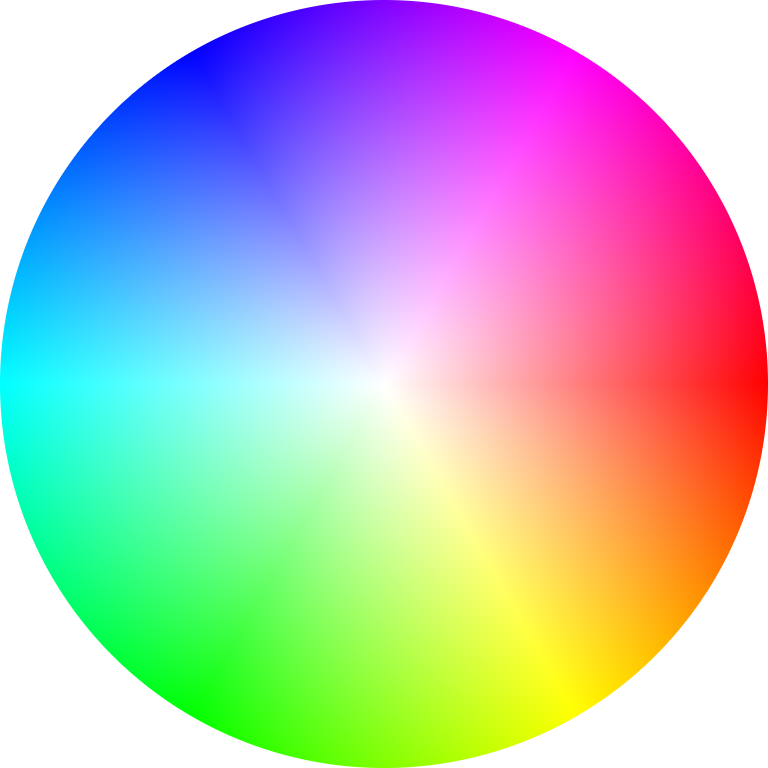
Give the GLSL for this background, as a Shadertoy shader.

```glsl
// Draws a hue and saturation colour wheel that fills the canvas, on white.

const float TAU = 6.2831853;
const vec2 WHEEL_CENTER = vec2(0.5);
const float WHEEL_RADIUS = 0.5;
const float HUE_DIRECTION = -1.0; // -1 turns clockwise, 1 counterclockwise
const float HUE_START = 0.0;      // hue at the right, in turns
const float BRIGHTNESS = 1.0;
const vec3 BACKGROUND = vec3(1.0);

// Hue in turns, saturation and value from 0 to 1
vec3 hsvToRgb(float hue, float saturation, float value) {
    vec3 ramp = abs(fract(hue + vec3(0.0, 2.0, 1.0) / 3.0) * 6.0 - 3.0) - 1.0;
    return value * mix(vec3(1.0), clamp(ramp, 0.0, 1.0), saturation);
}

void mainImage(out vec4 fragColor, in vec2 fragCoord) {
    // Square canvas units
    float side = min(iResolution.x, iResolution.y);
    vec2 uv = (fragCoord - 0.5 * iResolution.xy) / side + 0.5;
    vec2 offset = uv - WHEEL_CENTER;
    float radius = length(offset);

    // Angle sets the hue, distance sets the saturation
    float angle = radius > 0.0 ? atan(offset.y, offset.x) : 0.0;
    float hue = HUE_START + HUE_DIRECTION * angle / TAU;
    float saturation = min(radius / WHEEL_RADIUS, 1.0);
    vec3 wheel = hsvToRgb(hue, saturation, BRIGHTNESS);

    // Rim smoothed over about one pixel
    float coverage = clamp((WHEEL_RADIUS - radius) * side + 0.5, 0.0, 1.0);
    fragColor = vec4(mix(BACKGROUND, wheel, coverage), 1.0);
}
```
